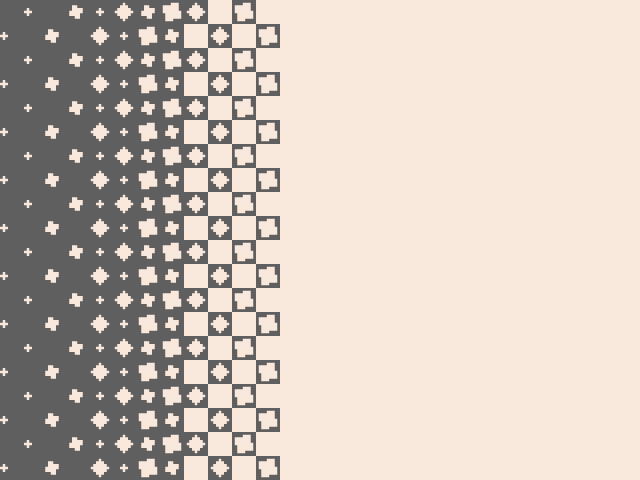
Write a WebGL 2 fragment shader that draws this pattern.

```glsl
#version 300 es
precision highp float;

uniform vec2 u_resolution;
out vec4 fragColor;

const vec3 CREAM = vec3(0.977, 0.912, 0.866);
const vec3 GREY = vec3(0.373);
const float ROWS = 20.0;           // cells per canvas height
const float COLUMN_SHIFT = 1.0 / 3.0; // part of the first column cut off, in cells
const float BLOCKS = 9.0;          // blocks along a cell side
const float COLUMNS_PER_LEVEL = 2.0;
const float LEVEL_LAG = 2.0;       // delay between the two checker phases
const int SAMPLES = 4;             // antialiasing grid side

// Square of half size r with one arm per side; spin sets the turning sense.
bool pinwheel(vec2 b, float r, float spin) {
    vec2 a = abs(b);
    float reach = max(a.x, a.y);
    if (reach <= r) return true;
    if (reach > r + 1.0 || min(a.x, a.y) > r) return false;
    float side = a.y > a.x ? 1.0 : -1.0;
    return b.x * b.y * side * spin >= 0.0;
}

bool diamond(vec2 b, float r) {
    return abs(b.x) + abs(b.y) <= r;
}

// Cream coverage of block b (counted from the cell centre) at a growth level.
bool motif(vec2 b, float level) {
    if (level < 1.0) return false;
    if (level < 2.0) return diamond(b, 1.0);
    if (level < 3.0) return pinwheel(b, 1.0, -1.0);
    if (level < 4.0) return diamond(b, 3.0);
    if (level < 5.0) return pinwheel(b, 2.0, 1.0);
    return true;
}

float pattern(vec2 p) {
    vec2 q = p * ROWS + vec2(COLUMN_SHIFT, 0.0);
    vec2 cell = floor(q);
    vec2 block = floor(fract(q) * BLOCKS) - floor(BLOCKS * 0.5);

    // Alternate cells grow with a delay, forming the checker.
    float phase = mod(cell.x + cell.y, 2.0);
    float level = floor(cell.x / COLUMNS_PER_LEVEL) + 1.0 - LEVEL_LAG * phase;
    return motif(block, level) ? 1.0 : 0.0;
}

void main() {
    // Average a grid of samples inside the pixel.
    float light = 0.0;
    for (int j = 0; j < SAMPLES; j++) {
        for (int i = 0; i < SAMPLES; i++) {
            vec2 offset = (vec2(i, j) + 0.5) / float(SAMPLES) - 0.5;
            light += pattern((gl_FragCoord.xy + offset) / u_resolution.y);
        }
    }
    light /= float(SAMPLES * SAMPLES);
    fragColor = vec4(mix(GREY, CREAM, light), 1.0);
}
```
